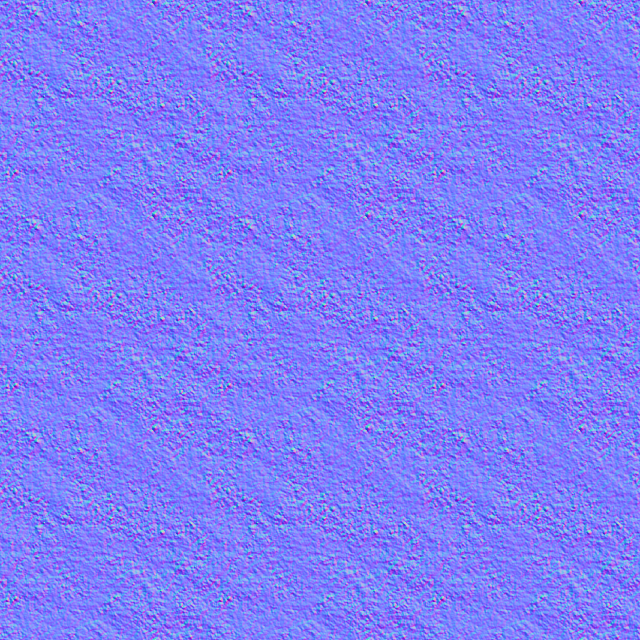
Give the GLSL for this texture map, as a three.js fragment shader.

```glsl
varying vec2 vUv;

vec2 hash2(vec2 p) {
  vec3 q = fract(p.xyx * vec3(0.7131, 0.6173, 0.4397));
  q += dot(q, q.yzx + 33.33);
  return fract((q.xx + q.yz) * q.zy);
}

// Slope of one lattice corner, wrapped after "cells" cells
vec2 cornerSlope(vec2 cell, float cells) {
  return hash2(mod(cell, cells) + cells * vec2(1.7, 0.6) + vec2(17.3, 41.9)) * 2.0 - 1.0;
}

// Gradient noise that repeats on every unit square
float tileNoise(vec2 p, float cells) {
  p *= cells;
  vec2 i = floor(p), f = p - i;
  vec2 u = f * f * f * (f * (f * 6.0 - 15.0) + 10.0);
  vec2 e = vec2(1.0, 0.0);
  float a = dot(cornerSlope(i, cells), f);
  float b = dot(cornerSlope(i + e.xy, cells), f - e.xy);
  float c = dot(cornerSlope(i + e.yx, cells), f - e.yx);
  float d = dot(cornerSlope(i + e.xx, cells), f - e.xx);
  return mix(mix(a, b, u.x), mix(c, d, u.x), u.y);
}

// Scattered crumbs, only a few of them tall
float crumbs(vec2 p, float cells) {
  p *= cells;
  vec2 home = floor(p);
  float height = 0.0;
  for (int y = -1; y <= 1; y++) {
    for (int x = -1; x <= 1; x++) {
      vec2 cell = home + vec2(float(x), float(y));
      vec2 id = mod(cell, cells);
      vec2 kind = hash2(id + 61.0);
      float radius = mix(0.3, 0.65, kind.x);
      vec2 away = (p - cell - hash2(id + 7.0)) / radius;
      float dome = max(0.0, 1.0 - dot(away, away));
      height = max(height, dome * dome * radius * pow(kind.y, 7.0));
    }
  }
  return height / cells;
}

// Sheared coordinates stretch features along the falling diagonal
vec2 diagonal(vec2 p) {
  return vec2(p.x + p.y, p.y);
}

// Ragged patches of coarse and worn plaster
float roughness(vec2 p) {
  float patches = 0.8 * tileNoise(diagonal(p), 3.0) + 0.7 * tileNoise(p, 6.0)
    + 0.7 * tileNoise(p, 13.0) + 0.6 * tileNoise(p, 27.0);
  return smoothstep(-0.45, 0.55, patches);
}

float surface(vec2 p, float rough) {
  float grain = tileNoise(p, 25.0) * 0.15 / 25.0
    + tileNoise(p, 47.0) * 0.29 / 47.0
    + tileNoise(p, 71.0) * 0.27 / 71.0
    + tileNoise(p, 101.0) * 0.25 / 101.0;
  float swell = tileNoise(diagonal(p), 4.0) * 0.05 / 4.0
    + tileNoise(p, 11.0) * 0.075 / 11.0;
  return swell + grain * mix(0.55, 1.45, rough)
    + crumbs(p, 44.0) * (0.2 + 1.1 * rough * rough);
}

void main() {
  // Three whole tiles each way
  vec2 p = vUv * 3.0;
  float rough = roughness(p);

  // Central differences give the slope
  vec2 e = vec2(0.0022, 0.0);
  vec2 slope = vec2(
    surface(p + e.xy, rough) - surface(p - e.xy, rough),
    surface(p + e.yx, rough) - surface(p - e.yx, rough)) / (2.0 * e.x);

  // Pack the surface normal into colour
  vec3 normal = normalize(vec3(-slope * vec2(1.0, 1.08), 1.0));
  gl_FragColor = vec4(normal * 0.5 + 0.5, 1.0);
}
```
